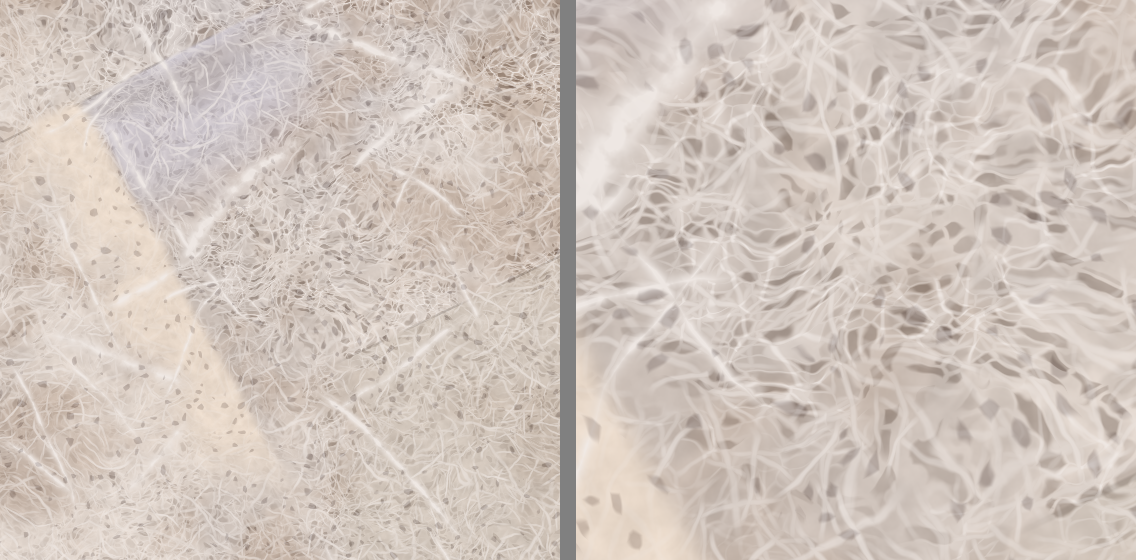
Left, the full canvas; right, a detail of the centre.
This texture is drawn by a Shadertoy shader. Its source:

```glsl
// Pale brecciated marble: beige, lilac and peach slabs broken along straight faults,
// covered by a crackle of warped Voronoi cells, fine fibres and long white veins.
// Large slabs are half-plane masks; everything fine comes from hashed grids.

float hash(vec2 p) {
    vec3 q = fract(p.xyx * 0.1031);
    q += dot(q, q.yzx + 33.33);
    return fract((q.x + q.y) * q.z);
}

vec2 hash2(vec2 p) { return vec2(hash(p), hash(p + 47.3)); }

float noise(vec2 p) {
    vec2 i = floor(p), f = fract(p);
    f = f * f * (3.0 - 2.0 * f);
    return mix(mix(hash(i), hash(i + vec2(1, 0)), f.x),
               mix(hash(i + vec2(0, 1)), hash(i + vec2(1, 1)), f.x), f.y);
}

float fbm(vec2 p) {
    float sum = 0.0, amp = 0.5;
    for (int i = 0; i < 5; i++) {
        sum += amp * noise(p);
        p = mat2(1.6, 1.2, -1.2, 1.6) * p + 11.7;
        amp *= 0.5;
    }
    return sum;
}

// x: distance to the cell border, y: random tone of the cell
vec2 cells(vec2 p) {
    vec2 base = floor(p);
    float near = 9.0, next = 9.0, tone = 0.0;
    for (int k = 0; k < 9; k++) {
        vec2 id = base + vec2(k % 3 - 1, k / 3 - 1);
        float d = length(id + hash2(id) - p);
        if (d < near) { next = near; near = d; tone = hash(id + 91.7); }
        else next = min(next, d);
    }
    return vec2(next - near, tone);
}

// Short curved hairlines, one per grid cell
float fibres(vec2 p, float width) {
    vec2 base = floor(p);
    float sum = 0.0;
    for (int k = 0; k < 9; k++) {
        vec2 id = base + vec2(k % 3 - 1, k / 3 - 1);
        float angle = 6.2832 * hash(id + 7.7);
        vec2 dir = vec2(cos(angle), sin(angle)), q = p - id - hash2(id);
        float along = dot(q, dir);
        float across = dot(q, vec2(-dir.y, dir.x)) + (hash(id + 3.1) - 0.5) * 0.6 * along * along;
        float line = 1.0 - smoothstep(width * 0.3, width * 1.6, abs(across));
        sum = max(sum, line * (1.0 - smoothstep(0.4, 0.95, abs(along))) * (0.4 + 0.6 * hash(id + 5.5)));
    }
    return sum;
}

// Long tapered vein from a to b with a bright core and a fuzzy halo
float vein(vec2 p, vec2 a, vec2 b, float bend, float width) {
    float len = length(b - a);
    vec2 dir = (b - a) / len, q = p - a;
    float t = dot(q, dir) / len;
    float d = dot(q, vec2(-dir.y, dir.x)) - bend * 4.0 * t * (1.0 - t);
    float taper = smoothstep(-0.02, 0.15, t) * (1.0 - smoothstep(0.75, 1.03, t));
    return taper * (0.55 * exp(-d * d / (width * width)) + 0.45 * exp(-abs(d) / (width * 0.3)));
}

void mainImage(out vec4 fragColor, in vec2 fragCoord) {
    vec2 uv = fragCoord / iResolution.xy;
    vec2 warp = vec2(fbm(uv * 9.0), fbm(uv * 9.0 + 31.0)) - 0.5;
    vec2 p = uv + warp * 0.05;
    float cloud = fbm(uv * 5.0 + 4.0), patches = fbm(p * 8.0 + 17.0), grain = fbm(uv * 70.0);

    // Slab masks from signed distances to the faults
    float side = dot(uv + warp * 0.02 - vec2(0.15, 0.81), vec2(0.874, 0.486));
    float ledge = dot(uv - vec2(0.15, 0.82), vec2(-0.45, 0.89));
    float run = dot(uv - vec2(0.15, 0.82), vec2(0.89, 0.45));
    float rift = dot(uv - vec2(0.65, 0.375), vec2(-0.43, 0.90));
    float peach = (1.0 - smoothstep(-0.015, 0.008, side)) * smoothstep(-0.19, -0.06, side + warp.x * 0.15)
                * smoothstep(0.08, 0.25, uv.y) * (1.0 - smoothstep(-0.01, 0.02, ledge));
    float lilac = smoothstep(-0.005, 0.015, side) * (1.0 - smoothstep(-0.004, 0.004, ledge))
                * smoothstep(-0.30, -0.14, ledge + warp.y * 0.1) * (1.0 - smoothstep(0.28, 0.46, run + warp.x * 0.2));
    float slab = (1.0 - smoothstep(-0.004, 0.004, rift)) * smoothstep(0.55, 0.70, uv.x + warp.x * 0.2);
    float brown = smoothstep(0.42, 0.72, patches + 0.25 * smoothstep(0.75, 1.0, uv.x) * smoothstep(0.4, 0.8, uv.y));

    // Ground colours
    vec3 color = mix(vec3(0.80, 0.755, 0.725), vec3(0.88, 0.835, 0.80), smoothstep(0.3, 0.65, cloud));
    float cool = smoothstep(0.0, 0.35, side) * smoothstep(0.45, 0.95, uv.y) * (1.0 - smoothstep(0.6, 0.9, uv.x));
    color = mix(color, vec3(0.82, 0.795, 0.80), 0.65 * cool);
    color = mix(color, vec3(0.74, 0.655, 0.59), 0.6 * brown * (1.0 - peach));
    color = mix(color, vec3(0.79, 0.745, 0.695), 0.55 * slab);
    float streak = noise(vec2(run * 5.0, ledge * 28.0));
    color = mix(color, mix(vec3(0.74, 0.71, 0.72), vec3(0.83, 0.81, 0.85), streak), 0.85 * lilac);
    color = mix(color, vec3(0.93, 0.865, 0.80), 0.85 * peach);
    color += (grain - 0.48) * 0.09;

    // Crackle: dark cell hearts between pale borders, at two sizes
    float calm = 1.0 - 0.8 * peach - 0.5 * lilac - 0.5 * slab;
    float density = calm * (0.35 + 0.65 * smoothstep(0.3, 0.6, fbm(uv * 6.0 + 53.0)));
    density *= mix(0.6, 1.0, smoothstep(-0.05, 0.1, side));
    vec2 stretched = mat2(0.85, 0.5, -0.75, 1.1) * (p + warp * 0.06);
    vec2 small = cells(stretched * 74.0), large = cells(p * 36.0 + 9.0);
    float heart = smoothstep(0.12, 0.45, small.x) * smoothstep(0.3, 0.9, small.y);
    color -= vec3(0.16, 0.17, 0.175) * heart * density;
    color -= 0.05 * smoothstep(0.1, 0.4, large.x) * large.y * density;
    float web = 0.35 * (1.0 - smoothstep(0.02, 0.22, small.x)) + 0.5 * (1.0 - smoothstep(0.02, 0.13, large.x));
    web *= density * smoothstep(0.25, 0.6, noise(uv * 25.0));

    // Fibres and long veins, mostly along two directions
    float hair = max(fibres(p * 15.0, 0.035), max(fibres(p * 27.0 + 5.0, 0.05), 0.8 * fibres(p * 44.0, 0.07)));
    vec2 wavy = uv + warp * 0.025;
    float veins = vein(wavy, vec2(0.31, 0.52), vec2(0.58, 0.76), 0.035, 0.016);
    veins = max(veins, vein(wavy, vec2(0.55, 0.32), vec2(0.85, 0.01), 0.015, 0.008));
    veins = max(veins, vein(wavy, vec2(0.50, 0.99), vec2(0.96, 0.82), -0.02, 0.012));
    veins = max(veins, 0.7 * vein(wavy, vec2(0.07, 0.40), vec2(0.36, 0.30), 0.01, 0.018));
    for (int i = 0; i < 22; i++) {
        vec2 seed = vec2(i, 2.6 * float(i) + 13.0), start = hash2(seed);
        float angle = (i % 2 == 0 ? 0.65 : -0.95) + (hash(seed + 8.0) - 0.5) * 0.9;
        vec2 end = start + vec2(cos(angle), sin(angle)) * (0.12 + 0.25 * hash(seed + 4.0));
        float strand = vein(wavy, start, end, 0.04 * (hash(seed + 2.0) - 0.5), 0.004 + 0.008 * hash(seed + 6.0));
        veins = max(veins, 0.85 * strand);
    }
    veins *= 0.6 + 0.8 * smoothstep(0.3, 0.65, fbm(uv * 45.0));
    float white = max(web, max(veins, 0.65 * hair * (1.0 - 0.65 * peach)));
    color = mix(color, vec3(0.945, 0.92, 0.905), clamp(white, 0.0, 0.92));

    // Fault seams and scattered pits
    float broken = smoothstep(0.3, 0.6, noise(uv * 30.0));
    float seam = (1.0 - smoothstep(0.0008, 0.003, abs(ledge))) * step(-0.17, run) * (1.0 - smoothstep(0.3, 0.45, run));
    seam = max(seam, (1.0 - smoothstep(0.0008, 0.003, abs(rift))) * smoothstep(0.58, 0.68, uv.x));
    color -= 0.13 * seam * broken;
    vec2 pit = cells(p * 58.0 + 21.0);
    color -= vec3(0.13, 0.135, 0.13) * smoothstep(0.4, 0.65, pit.x) * step(0.7, pit.y) * (1.0 - 0.6 * lilac);

    fragColor = vec4(clamp(color, 0.0, 1.0), 1.0);
}
```
